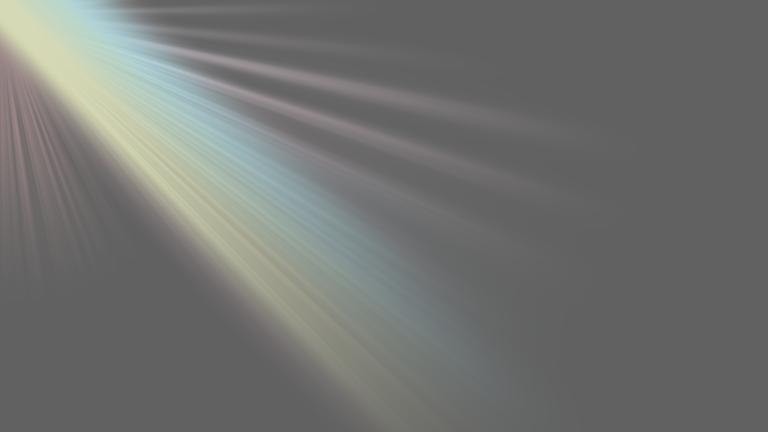
Give the GLSL for this background, as a Shadertoy shader.

```glsl
// Pastel light shafts spreading from the upper left corner over flat grey.
// A wide beam takes its hue from the distance across it; two thinner fans
// and the fine streaks depend on the angle around the light source.

const vec3 BACKGROUND = vec3(0.38);
const vec3 MAUVE = vec3(0.27, 0.20, 0.20);   // light added to the background
const vec3 CREAM = vec3(0.46, 0.47, 0.33);
const vec3 MINT  = vec3(0.37, 0.46, 0.39);
const vec3 AQUA  = vec3(0.31, 0.45, 0.47);
const vec3 LILAC = vec3(0.29, 0.26, 0.29);
const vec3 ROSE  = vec3(0.30, 0.19, 0.19);

const vec2 SOURCE = vec2(0.0, 0.03);   // in canvas heights, from the top left
const float BEAM_SPREAD = 0.3;         // widening of the beam along its length
const float BEAM_REACH = 1.75;
const float STREAK_DEPTH = 0.42;
const float RAY_SPACING = 0.112;       // radians between the upper rays
const float RAY_PHASE = 0.21;
const float LOWER_REACH = 0.72;

float hashGradient(float cell) {
    return 2.0 * fract(sin(cell * 127.1 + 3.7) * 437.585) - 1.0;
}

// One-dimensional gradient noise, roughly -0.5 to 0.5
float gradientNoise(float x) {
    float cell = floor(x);
    float f = x - cell;
    float blend = f * f * f * (f * (f * 6.0 - 15.0) + 10.0);
    return mix(hashGradient(cell) * f, hashGradient(cell + 1.0) * (f - 1.0), blend);
}

float streaks(float angle) {
    return gradientNoise(angle * 24.0)
         + 0.6 * gradientNoise(angle * 53.0 + 9.0)
         + 0.3 * gradientNoise(angle * 110.0 + 31.0);
}

float fade(float start, float end, float x) {
    return 1.0 - smoothstep(start, end, x);
}

// Hue from the lower edge of the beam to its upper edge
vec3 beamColor(float across) {
    vec3 color = mix(MAUVE, CREAM, smoothstep(-0.10, -0.025, across));
    color = mix(color, MINT, smoothstep(0.0, 0.075, across));
    color = mix(color, AQUA, smoothstep(0.06, 0.13, across));
    return mix(color, LILAC, smoothstep(0.15, 0.23, across));
}

// Regular rays above the beam, joined by haze toward it
vec3 upperFan(float angle, float radius) {
    float wave = 0.5 + 0.5 * cos(6.28318 * (angle - RAY_PHASE) / RAY_SPACING);
    float haze = 0.12 + 0.45 * smoothstep(0.30, 0.50, angle);
    float rays = mix(haze, 1.0, wave * wave);
    rays *= 1.0 + 0.5 * streaks(angle);
    float strength = mix(0.40, 1.0, smoothstep(0.10, 0.20, angle));
    strength *= smoothstep(-0.45, 0.0, angle) * fade(0.45, 0.80, angle);
    float reach = mix(0.95, 1.60, smoothstep(0.0, 0.22, angle));
    vec3 color = mix(LILAC, AQUA * 0.6, smoothstep(0.35, 0.6, angle));
    color = mix(color, MAUVE * 1.1, 0.5 * smoothstep(0.4, 0.8, radius) * fade(0.3, 0.5, angle));
    return color * rays * strength * fade(0.1, reach, radius);
}

// Short rosy rays below the beam
vec3 lowerFan(float angle, float radius) {
    float grain = streaks(angle * 0.8 + 2.0);
    float rays = max(0.0, 0.65 + 1.1 * grain * smoothstep(0.08, 0.3, radius));
    float strength = smoothstep(0.93, 1.25, angle) * fade(0.03, LOWER_REACH, radius);
    return ROSE * rays * strength;
}

void mainImage(out vec4 fragColor, in vec2 fragCoord) {
    vec2 p = fragCoord / iResolution.y;
    p.y = 1.0 - p.y;

    // Polar position around the source
    vec2 ray = p - SOURCE;
    float radius = length(ray);
    float angle = atan(ray.y, max(ray.x, 0.0001));

    // Position along and across the diagonal beam
    float along = (p.x + p.y) * 0.70711;
    float across = (p.x - p.y) * 0.70711 / (1.0 + BEAM_SPREAD * along);

    // Main beam with streaks that appear away from the source
    float profile = smoothstep(-0.135, -0.025, across) * fade(0.10, 0.24, across);
    float streak = 1.0 + STREAK_DEPTH * streaks(angle) * smoothstep(0.1, 0.6, radius);
    vec3 light = beamColor(across) * profile * streak * fade(0.1, BEAM_REACH, along);

    // The fans fill what the beam leaves open
    light += (upperFan(angle, radius) + lowerFan(angle, radius)) * (1.0 - profile);

    fragColor = vec4(BACKGROUND + light, 1.0);
}
```
